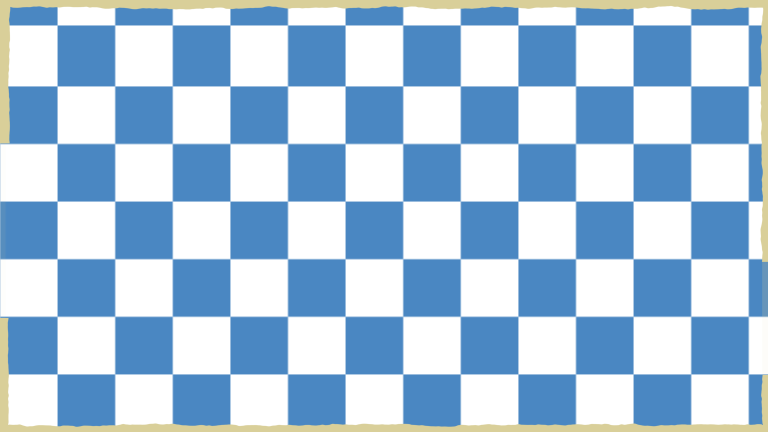
A Shadertoy shader for this pattern:

```glsl
// Blue and white checkerboard inside a thin, torn sand-coloured frame.
// Cells are a product of two square waves; the frame is four noisy edge
// distances, with worn gaps on the left and right sides.

float hash(float n) {
    return fract(sin(n * 127.1) * 43758.5453);
}

float noise(float x) {
    float i = floor(x), f = fract(x);
    return mix(hash(i), hash(i + 1.0), f * f * (3.0 - 2.0 * f));
}

// Irregular tear along an edge, centred on zero
float tear(float t, float seed) {
    return 0.0070 * (noise(t * 13.0 + seed) - 0.5)
         + 0.0035 * (noise(t * 45.0 + seed * 2.0) - 0.5)
         + 0.0015 * (noise(t * 130.0 + seed * 3.0) - 0.5);
}

// Square wave of +1 and -1 with softened crossings at whole numbers
vec2 squareWave(vec2 c, float softness) {
    vec2 lineDist = abs(fract(c + 0.5) - 0.5);
    return (1.0 - 2.0 * mod(floor(c), 2.0)) * min(lineDist / softness, 1.0);
}

// One inside the interval from a to b, zero outside
float span(float a, float b, float x, float aa) {
    return smoothstep(a - aa, a + aa, x) - smoothstep(b - aa, b + aa, x);
}

void mainImage(out vec4 fragColor, in vec2 fragCoord) {
    vec2 p = fragCoord / iResolution.y;
    float width = iResolution.x / iResolution.y;
    float aa = 1.0 / iResolution.y;

    // Seven and a half rows; the last full row is slightly taller
    vec2 cell = p * 7.5;
    cell.y -= 0.058 * smoothstep(0.82, 0.93, p.y);
    vec2 wave = squareWave(cell, 0.9 * aa * 7.5);
    float white = 0.5 + 0.5 * wave.x * wave.y;
    vec3 col = mix(vec3(0.29, 0.53, 0.76), vec3(1.0), white);

    // Worn stretches of the side borders leave only a faint stain
    vec3 sand = vec3(0.85, 0.81, 0.60);
    float leftGap = span(0.264, 0.668, p.y, 0.5 * aa);
    float rightGap = span(0.132, 0.394, p.y, 0.5 * aa);
    float stain = leftGap * (1.0 - smoothstep(0.010, 0.016, p.x)) * 0.09
                + rightGap * smoothstep(width - 0.015, width - 0.012, p.x) * 0.20;
    col = mix(col, sand, stain * mix(1.0, 0.3, white));

    // Signed distances to the torn inner edge of each border
    float left = p.x - 0.021 - tear(p.y, 3.0);
    float right = width - p.x - 0.014 - tear(p.y, 17.0);
    float bottom = p.y - 0.016 - tear(p.x, 29.0);
    float top = 1.0 - p.y - 0.018 - tear(p.x, 41.0);

    float sides = max((1.0 - leftGap) * smoothstep(0.7 * aa, -0.7 * aa, left),
                      (1.0 - rightGap) * smoothstep(0.7 * aa, -0.7 * aa, right));
    float ends = smoothstep(0.7 * aa, -0.7 * aa, min(bottom, top));
    col = mix(col, sand, max(sides, ends));

    fragColor = vec4(col, 1.0);
}
```
